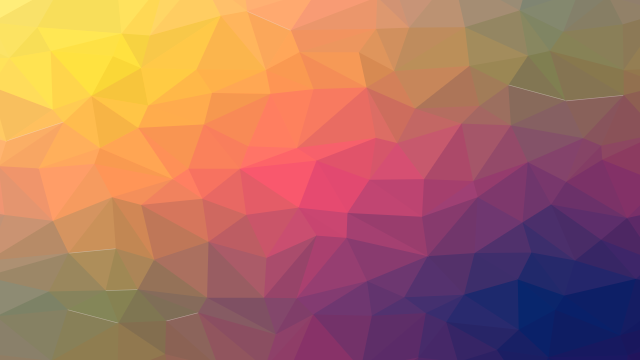
Write a Shadertoy shader that draws this background.

```glsl
// Low-poly gradient: a jittered grid is split into flat triangles.
// Each triangle takes one colour at its centroid, the mean of the same
// five-stop ramp read across and down; a few seams catch a pale hairline.

#define CELL vec2(0.143, 0.104)     // grid cell, in canvas heights
#define JITTER 0.72                 // vertex scatter, as a share of the cell
#define SHADE 0.035                 // brightness variation between facets
#define SEAM_SHARE 0.035            // share of triangles with a pale seam
#define SEAM_WIDTH 0.0016           // seam width, in canvas heights
#define CREAM  vec3(1.00, 0.91, 0.48)
#define YELLOW vec3(1.00, 0.88, 0.21)
#define PINK   vec3(1.00, 0.31, 0.45)
#define NAVY   vec3(0.00, 0.14, 0.42)
#define PLUM   vec3(0.13, 0.08, 0.36)

vec2 hash22(vec2 p) {
    vec3 q = fract(vec3(p.xyx) * vec3(0.1031, 0.1030, 0.0973));
    q += dot(q, q.yzx + 33.33);
    return fract((q.xx + q.yz) * q.zy);
}

float cross2(vec2 a, vec2 b) { return a.x * b.y - a.y * b.x; }

// Five-stop colour ramp
vec3 ramp(float t) {
    vec3 c = mix(CREAM, YELLOW, clamp(t / 0.18, 0.0, 1.0));
    c = mix(c, PINK, clamp((t - 0.18) / 0.31, 0.0, 1.0));
    c = mix(c, NAVY, clamp((t - 0.49) / 0.36, 0.0, 1.0));
    return mix(c, PLUM, clamp((t - 0.85) / 0.15, 0.0, 1.0));
}

vec2 vertex(vec2 id) {
    return (id + JITTER * (hash22(id + 41.0) - 0.5)) * CELL;
}

// Signed distance to the line a-b, negative on its left
float edge(vec2 p, vec2 a, vec2 b) {
    return cross2(p - a, normalize(b - a)) ;
}

// Adds one flat facet: colour times coverage in rgb, coverage in a
void addFacet(inout vec4 sum, vec2 p, vec2 a, vec2 b, vec2 c) {
    float pixel = 1.0 / iResolution.y;
    float seam = edge(p, a, b);
    float dist = max(seam, max(edge(p, b, c), edge(p, c, a)));
    float cover = clamp(0.5 - dist / pixel, 0.0, 1.0);
    if (cover <= 0.0) return;

    vec2 centre = (a + b + c) / 3.0;
    vec2 uv = centre * vec2(iResolution.y / iResolution.x, 1.0);
    vec2 rnd = hash22(floor(centre * 4096.0));
    vec3 colour = 0.5 * (ramp(uv.x) + ramp(1.0 - uv.y));
    colour *= 1.0 + SHADE * (2.0 * rnd.x - 1.0);

    // Pale hairline along the first side of a few facets
    float line = clamp((SEAM_WIDTH + seam) / pixel + 0.5, 0.0, 1.0);
    colour = mix(colour, vec3(0.9, 0.85, 0.85), 0.5 * line * step(rnd.y, SEAM_SHARE));
    sum += vec4(colour, 1.0) * cover;
}

void mainImage(out vec4 fragColor, in vec2 fragCoord) {
    vec2 p = fragCoord / iResolution.y;
    vec2 home = floor(p / CELL);
    vec4 sum = vec4(0.0);

    for (int j = -1; j <= 1; j++) {
        for (int i = -1; i <= 1; i++) {
            vec2 id = home + vec2(i, j);
            vec2 a = vertex(id);
            vec2 b = vertex(id + vec2(1, 0));
            vec2 c = vertex(id + vec2(1, 1));
            vec2 d = vertex(id + vec2(0, 1));

            // Split along the diagonal that leaves the larger smallest area
            float splitAC = min(cross2(b - a, c - a), cross2(c - a, d - a));
            float splitBD = min(cross2(b - a, d - a), cross2(c - b, d - b));
            if (splitAC > splitBD) {
                addFacet(sum, p, a, b, c);
                addFacet(sum, p, c, d, a);
            } else {
                addFacet(sum, p, a, b, d);
                addFacet(sum, p, c, d, b);
            }
        }
    }
    fragColor = vec4(sum.rgb / max(sum.a, 0.001), 1.0);
}
```
